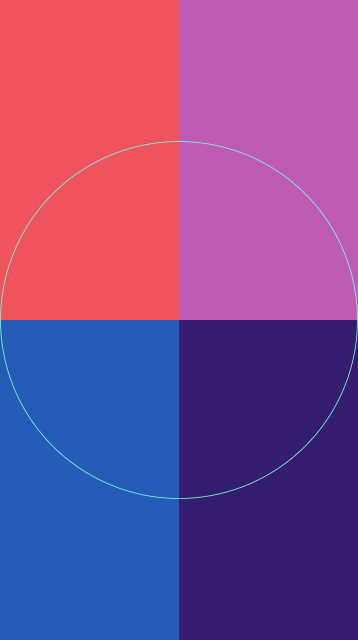
Write a Shadertoy shader that draws this background.

```glsl
// Four flat colour quadrants with a thin aqua circle centred across them.

// Antialiased step: 0 below the edge, 1 above it.
float edge(float d, float pixel) {
    return clamp(d / pixel + 0.5, 0.0, 1.0);
}

// Box-filtered coverage of a line of the given half width.
float stroke(float d, float halfWidth, float pixel) {
    return edge(d + halfWidth, pixel) - edge(d - halfWidth, pixel);
}

void mainImage(out vec4 fragColor, in vec2 fragCoord) {
    // Centred coordinates; the shorter side of the canvas is one unit
    float size = min(iResolution.x, iResolution.y);
    vec2 p = (fragCoord - 0.5 * iResolution.xy) / size;
    float pixel = 1.0 / size;

    // Quadrants
    float right = edge(p.x, pixel);
    vec3 upper = mix(vec3(0.937, 0.329, 0.373), vec3(0.741, 0.357, 0.710), right);
    vec3 lower = mix(vec3(0.145, 0.353, 0.718), vec3(0.204, 0.114, 0.439), right);
    vec3 color = mix(lower, upper, edge(p.y, pixel));

    // Circle outline just inside the left and right borders
    float ring = stroke(length(p) - 0.4985, 0.0012, pixel);
    color = mix(color, vec3(0.47, 0.95, 0.86), ring);

    fragColor = vec4(color, 1.0);
}
```
